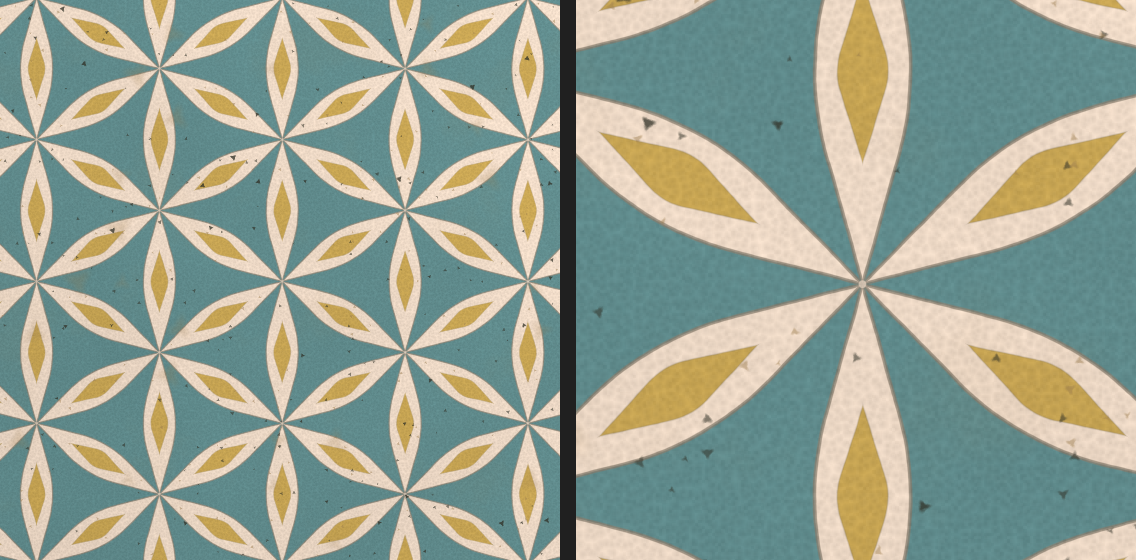
Left: the whole. Right: its middle third, enlarged.
A Shadertoy shader for this pattern:

```glsl
const float EDGE = 0.2533;              // lattice edge in canvas heights
const vec2 CENTRE = vec2(0.504, 0.4975);
const float ROW = 0.8660254;            // spacing of lattice lines per edge
const vec3 TEAL = vec3(0.375, 0.545, 0.550);
const vec3 CREAM = vec3(0.930, 0.850, 0.775);
const vec3 GOLD = vec3(0.780, 0.645, 0.325);
const vec3 OUTLINE = vec3(0.53, 0.49, 0.43);
const vec3 DIRT = vec3(0.19, 0.19, 0.15);
const vec3 STAIN = vec3(0.60, 0.48, 0.30);

vec2 hash2(vec2 p) {
    vec3 q = fract(p.xyx * vec3(0.1031, 0.1030, 0.0973));
    q += dot(q, q.yzx + 33.33);
    return fract((q.xx + q.yz) * q.zy);
}

// Distance to the nearest of one random point per cell
float cellular(vec2 p) {
    vec2 cell = floor(p), f = fract(p);
    float nearest = 2.0;
    for (int y = -1; y <= 1; y++)
        for (int x = -1; x <= 1; x++) {
            vec2 o = vec2(x, y);
            nearest = min(nearest, length(o + hash2(cell + o) - f));
        }
    return nearest;
}

// Layered sines, roughly -1 to 1
float waves(vec2 p) {
    float sum = 0.0, amp = 0.5;
    for (int i = 0; i < 5; i++) {
        sum += amp * sin(p.x + 1.7 * sin(p.y)) * cos(p.y - 1.3 * sin(p.x * 0.8));
        p = mat2(1.2, 1.6, -1.6, 1.2) * p + 2.3;
        amp *= 0.6;
    }
    return sum;
}

// Sparse irregular blots; rarity picks the cells that carry one
float blots(vec2 p, float rarity, float radius, float soft) {
    vec2 cell = floor(p);
    vec2 rnd = hash2(cell + 71.0);
    vec2 d = fract(p) - mix(vec2(0.3), vec2(0.7), hash2(cell + 13.0));
    float size = radius * mix(0.4, 1.0, rnd.y);
    float r = length(d) * (1.0 + 0.3 * sin(3.0 * atan(d.y, d.x) + 9.0 * rnd.y));
    return step(rarity, rnd.x) * (1.0 - smoothstep(size - soft, size + soft, r));
}

// Straight-sided spindle whose middle is rounded by a tangent arc
float spindle(vec2 p, float halfLength, float halfWidth, float arc) {
    float u = abs(p.y);
    float slope = halfWidth / (halfLength - 0.5 * arc);
    float w = u < arc ? halfWidth - 0.5 * slope * u * u / arc
                      : slope * (halfLength - u);
    return (abs(p.x) - w) / sqrt(1.0 + slope * slope);
}

// Offset from the midpoint of the nearest upright lattice edge
vec2 edgeCoord(vec2 p) {
    float column = round(p.x / ROW);
    return vec2(p.x - column * ROW, fract(p.y - 0.5 * column) - 0.5);
}

float cover(float d, float soft) {
    return 1.0 - smoothstep(-soft, soft, d);
}

void mainImage(out vec4 fragColor, in vec2 fragCoord) {
    vec2 uv = fragCoord / iResolution.y;
    float soft = 0.8 / (iResolution.y * EDGE);
    vec2 p = (uv - CENTRE) / EDGE;
    p += 0.0015 * vec2(waves(uv * 55.0), waves(uv * 55.0 + 8.0));

    // Petals along the three edge directions
    float petal = 1.0, diamond = 1.0, node = 1.0;
    const mat2 TURN = mat2(0.5, ROW, -ROW, 0.5);
    for (int i = 0; i < 3; i++) {
        vec2 e = edgeCoord(p);
        petal = min(petal, spindle(e, 0.5, 0.113, 0.2));
        diamond = min(diamond, spindle(e, 0.213, 0.060, 0.05));
        node = min(node, length(vec2(e.x, 0.5 - abs(e.y))));
        p = TURN * p;
    }

    // Flat inks, thin outline and pale joint
    float paper = cover(petal, soft);
    vec3 color = mix(TEAL, CREAM, paper);
    color = mix(color, GOLD, cover(diamond, soft));
    color = mix(color, OUTLINE, 0.75 * cover(abs(petal) - 0.004, soft));
    color = mix(color, OUTLINE, 0.25 * cover(abs(diamond) - 0.002, soft));
    color = mix(color, CREAM, 0.7 * cover(node - 0.009, soft));

    // Uneven ageing and fine grain
    float mottling = waves(uv * 7.0 + 1.5);
    color *= 1.0 + 0.025 * mottling + 0.04 * (uv.x + uv.y - 1.0);
    color = mix(color, STAIN, 0.045 * smoothstep(0.0, 0.7, waves(uv * 13.0 + 4.0)));
    color *= 1.0 + 0.09 * (cellular(uv * 210.0) - 0.45);
    color += 0.022 * (hash2(floor(uv * 512.0)).x - 0.5);

    // Soft stains and dark specks
    vec2 rough = uv + 0.0012 * vec2(waves(uv * 190.0), waves(uv * 190.0 + 5.0));
    color = mix(color, STAIN, 0.22 * blots(rough * 11.0, 0.80, 0.16, 0.12));
    color = mix(color, DIRT, 0.75 * blots(rough * 23.0 + 3.0, 0.91, 0.085, 0.03));
    color = mix(color, DIRT, 0.55 * blots(rough * 47.0 + 9.0, 0.92, 0.11, 0.05));
    color = mix(color, STAIN, 0.45 * paper * blots(rough * 61.0, 0.90, 0.13, 0.06));

    fragColor = vec4(clamp(color, 0.0, 1.0), 1.0);
}
```
